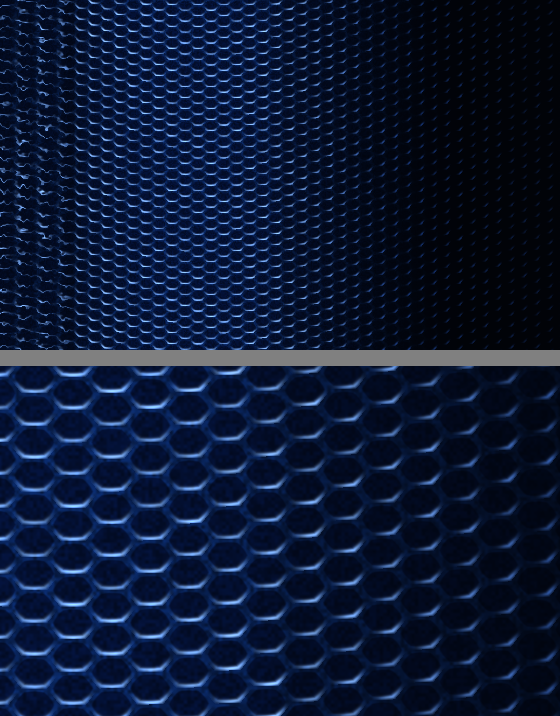
Top, the full canvas; bottom, a detail of the centre.
Reproduce this texture procedurally as a Shadertoy shader.

```glsl
// Curved sheet of dark blue metal mesh: staggered, flattened hexagonal cells.
// A folded column coordinate stretches the left edge; a light direction that
// turns across the sheet picks out the lower rim of every cell.

// Layout, in units of canvas height
const float ROWS = 32.0;
const float COLUMN_PITCH = 0.0368;
const float FOLD_PITCH = 0.0604;    // stretched columns left of the fold
const float FOLD_X = 0.198;
const float CREST_X = 0.58;         // where the light falls straight down
const float BOW = 0.06;
const float SEAM_X = 0.80;

// Cell shape, in units of row height
const float WALL_WIDTH = 0.09;
const float RIM_WIDTH = 0.055;
const float ROUNDNESS = 0.45;

// Surface
const float GRAIN_SCALE = 300.0;
const float GRAIN_AMOUNT = 0.75;
const float WEAR_AMOUNT = 0.40;
const vec3 SHADOW = vec3(0.002, 0.010, 0.032);
const vec3 PIT = vec3(0.010, 0.050, 0.160);
const vec3 WALL = vec3(0.035, 0.145, 0.350);
const vec3 DIM_SHINE = vec3(0.10, 0.23, 0.50);
const vec3 BRIGHT_SHINE = vec3(0.62, 0.77, 0.92);
const vec2 LATTICE = vec2(1.7320508, 1.0);

float hash(vec2 p) {
    vec3 q = fract(vec3(p.xyx) * 0.1031);
    q += dot(q, q.yzx + 33.33);
    return fract((q.x + q.y) * q.z);
}

float noise(vec2 p) {
    vec2 i = floor(p), f = fract(p);
    f = f * f * (3.0 - 2.0 * f);
    return mix(mix(hash(i), hash(i + vec2(1, 0)), f.x),
               mix(hash(i + vec2(0, 1)), hash(i + vec2(1, 1)), f.x), f.y);
}

// Offset from the nearest centre of the staggered lattice
vec2 cellOffset(vec2 g) {
    vec2 a = mod(g, LATTICE) - 0.5 * LATTICE;
    vec2 b = mod(g - 0.5 * LATTICE, LATTICE) - 0.5 * LATTICE;
    return dot(a, a) < dot(b, b) ? a : b;
}

// Distance inward from the border of a slightly rounded hexagon
float cellInset(vec2 c) {
    vec2 a = abs(c);
    float hexagon = max(a.y, a.x * 0.8660254 + a.y * 0.5);
    return 0.5 - mix(hexagon, length(c), ROUNDNESS);
}

// Broad illumination across the sheet
float sheetLight(float x) {
    float rise = mix(0.55, 1.0, smoothstep(0.05, 0.48, x));
    float fall = 1.0 - smoothstep(0.58, 1.35, x);
    float crease = 1.0 - 0.35 * exp(-pow((x - FOLD_X) / 0.025, 2.0));
    float seam = 1.0 - 0.15 * smoothstep(SEAM_X - 0.01, SEAM_X + 0.01, x);
    return rise * fall * crease * seam;
}

void mainImage(out vec4 fragColor, in vec2 fragCoord) {
    vec2 p = fragCoord / iResolution.y;
    float pixel = ROWS / iResolution.y;
    float side = p.x - CREST_X;
    float folded = 1.0 - smoothstep(FOLD_X - 0.02, FOLD_X + 0.02, p.x);

    // Mesh coordinates, with a bow and ragged smears inside the fold
    float fromFold = p.x - FOLD_X;
    float column = fromFold / (fromFold < 0.0 ? FOLD_PITCH : COLUMN_PITCH);
    float row = (p.y - BOW * side * side / (1.0 + 2.0 * side * side)) * ROWS;
    row += folded * 0.55 * (noise(p * vec2(90.0, 110.0)) - 0.5);
    vec2 g = vec2(column * 0.8660254, row);
    vec2 c = cellOffset(g);
    vec2 id = floor((g - c) * 2.0 / LATTICE + 0.5);
    float inset = cellInset(c);

    // Walls and grainy pits
    float glow = sheetLight(p.x);
    float wall = 1.0 - smoothstep(WALL_WIDTH - pixel, WALL_WIDTH + pixel, inset);
    float grain = 1.0 + GRAIN_AMOUNT * (noise(p * GRAIN_SCALE) - 0.5);
    vec3 color = SHADOW + mix(PIT, WALL, wall * 0.75) * glow * grain;

    // Rim highlight, turning from lower left to lower right
    float turn = clamp(side * 1.5, -0.55, 0.85);
    vec2 toLight = vec2(sin(turn), -cos(turn));
    float facing = max(dot(c / max(length(c), 0.001), toLight), 0.0);
    float focus = mix(2.5, 9.0, smoothstep(0.65, 1.2, p.x));
    float width = RIM_WIDTH + 0.25 * pixel;
    float rim = exp(-pow((inset - 0.06) / width, 2.0)) * pow(facing, focus);
    float wear = 1.0 - WEAR_AMOUNT * hash(id + 71.0);
    wear *= mix(1.0, 0.4 + 0.9 * noise(p * vec2(130.0, 190.0)), folded);
    float fade = 1.0 - 0.6 * smoothstep(0.95, 1.6, p.x);
    vec3 shine = mix(DIM_SHINE, BRIGHT_SHINE, smoothstep(0.05, 0.85, glow));
    color += shine * rim * wear * fade;

    fragColor = vec4(clamp(color, 0.0, 1.0), 1.0);
}
```
